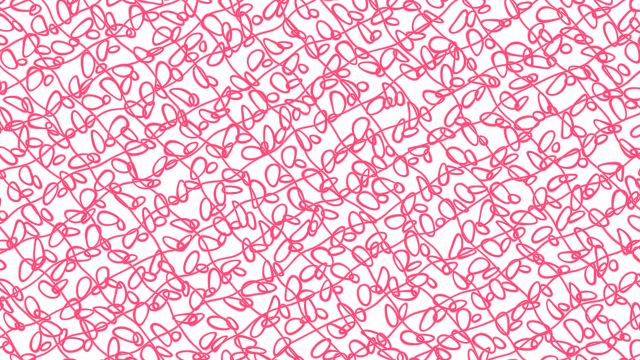
A Shadertoy shader for this pattern:

```glsl
// Pink doodle: tangled looping pen strokes over two families of wavy threads on white.

vec2 hash2(vec2 cell) {
    vec3 q = fract(cell.xyx * vec3(0.1031, 0.1030, 0.0973));
    q += dot(q, q.yzx + 33.33);
    return fract((q.xx + q.yz) * q.zy);
}

mat2 rotation(float a) {
    float c = cos(a), s = sin(a);
    return mat2(c, -s, s, c);
}

// Distance to parallel hand-drawn lines running at the given angle
float threads(vec2 p, float angle, float spacing) {
    vec2 q = rotation(angle) * p;
    float row = floor(q.y / spacing);
    vec2 h = hash2(vec2(row, angle * 10.0));
    float wave = 0.009 * sin(q.x * 17.0 + 6.28 * h.x)
               + 0.004 * sin(q.x * 41.0 + 6.28 * h.y);
    float d = abs(q.y - (row + 0.5) * spacing - wave - 0.01 * (h.x - 0.5));
    return 0.97 * d - 0.0025;
}

// Bent, egg-shaped ellipse outline with uneven pen pressure
float loopStroke(vec2 p, vec2 radii, float angle, vec2 h) {
    p = rotation(angle) * p;
    p.y += (h.x - 0.5) * 12.0 * p.x * p.x;
    p.y *= 1.0 + (h.y - 0.5) * 20.0 * p.x;
    float k = length(p / radii);
    float d = abs(k * (k - 1.0) / max(length(p / (radii * radii)), 1e-4));
    float pressure = sin(atan(p.y, p.x + 1e-5) + 6.28 * h.x);
    return d - 0.0030 - 0.0005 * pressure;
}

// Long leaf loops on a jittered grid, with smaller loops bridging the gaps
float curls(vec2 p) {
    vec2 size = vec2(0.083, 0.066);
    mat2 tilt = rotation(-0.75);
    vec2 q = tilt * p;
    vec2 home = floor(q / size);
    float d = 1.0;
    for (int j = -1; j <= 1; j++)
    for (int i = -1; i <= 1; i++) {
        vec2 cell = home + vec2(i, j);
        vec2 h = hash2(cell + 50.0);
        vec2 g = hash2(cell + 217.0);
        vec2 m = hash2(cell + 431.0);
        vec2 local = q - (cell + 0.5 + 0.24 * (h - 0.5)) * size;

        vec2 large = vec2(0.028 + 0.009 * g.x, 0.012 + 0.007 * g.y);
        float lean = -0.4 + 2.8 * (m.x - 0.5);
        d = min(d, loopStroke(local, large, lean, g));

        float turn = 0.68 + 1.1 * (m.y - 0.5);
        vec2 offset = (0.030 + 0.009 * g.y) * vec2(cos(turn), sin(turn));
        vec2 small = vec2(0.012 + 0.014 * h.x, 0.008 + 0.004 * g.x);
        d = min(d, loopStroke(local - offset, small, turn + 2.4 * (h.y - 0.5), h.yx));
    }
    return d;
}

void mainImage(out vec4 fragColor, in vec2 fragCoord) {
    vec2 p = fragCoord / iResolution.y;

    // Slight wobble keeps every stroke hand-drawn
    p += 0.0022 * sin(p.yx * vec2(61.0, 53.0) + 2.0 * sin(p * 19.0));

    float d = curls(p);
    d = min(d, threads(p, 0.50, 0.100));
    d = min(d, threads(p, -0.87, 0.098));

    float soft = 0.85 / iResolution.y;
    float ink = 1.0 - smoothstep(-soft, soft, d);
    vec3 paper = vec3(1.0, 0.995, 1.0);
    vec3 pink = vec3(1.0, 0.27, 0.465);
    fragColor = vec4(mix(paper, pink, ink), 1.0);
}
```
